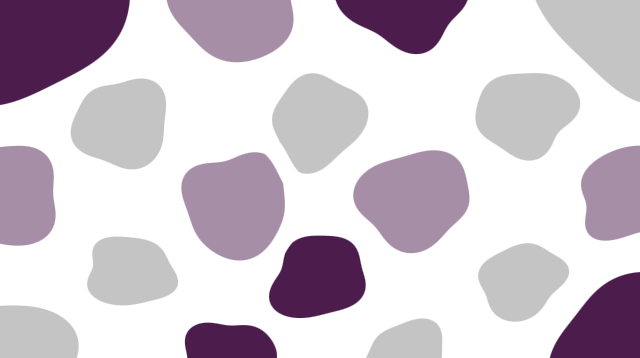
Give the GLSL for this pattern, as a WebGL 2 fragment shader.

```glsl
#version 300 es
precision highp float;

#define SMALL_RADIUS 0.110
#define LARGE_RADIUS 0.155
#define CORNER_GROWTH 2.05
#define WOBBLE 1.0
#define JITTER 0.05
#define MIN_GAP 0.05
#define ROW_STEP 0.223

uniform vec2 u_resolution;
out vec4 fragColor;

const float TAU = 6.2831853;
const vec3 WHITE = vec3(1.0);
const vec3 PLUM  = vec3(0.300, 0.110, 0.300);
const vec3 MAUVE = vec3(0.650, 0.560, 0.650);
const vec3 GREY  = vec3(0.770);

float hash(vec2 p) {
    vec3 q = fract(p.xyx * vec3(0.1031, 0.1030, 0.0973));
    q += dot(q, q.yzx + 33.33);
    return fract((q.x + q.y) * q.z);
}

// Signed distance to a rounded blob whose outline is a sum of sines
float blob(vec2 p, float radius, vec2 seed) {
    float tilt = 0.8 * (hash(seed + 1.7) - 0.5);
    float stretch = mix(1.02, 1.2, hash(seed + 4.1));
    float c = cos(tilt), s = sin(tilt);
    p = mat2(c, -s, s, c) * p * vec2(1.0 / stretch, stretch);

    float angle = atan(p.y, p.x + 1e-6);
    float outline = 0.0;
    for (int n = 2; n <= 5; n++) {
        float k = float(n);
        float amplitude = 0.75 / (k * k);
        if (n == 2) amplitude = 0.05;
        outline += amplitude * sin(k * angle + TAU * hash(seed + 7.3 * k));
    }
    return length(p) - radius * (1.0 + WOBBLE * outline);
}

// Plum and grey alternate along the rims, mauve fills the middle row
vec3 blobColor(int col, int row) {
    if (row == 2 || (row == 4 && col == 1)) return MAUVE;
    bool plum = row % 2 == 1 ? (row == 1 && col == 1)
                             : (col + row / 4) % 2 == 1;
    return plum ? PLUM : GREY;
}

void main() {
    vec2 p = gl_FragCoord.xy / u_resolution.y;
    float aspect = u_resolution.x / u_resolution.y;

    float nearest = 1e3, second = 1e3;
    vec3 ink = WHITE;

    // Staggered rows of four and three blobs
    for (int row = 0; row < 5; row++) {
        bool staggered = row % 2 == 1;
        int count = staggered ? 3 : 4;
        for (int col = 0; col < count; col++) {
            vec2 seed = vec2(col, row) * 3.7 + 11.0;
            bool side = !staggered && (col == 0 || col == 3);
            bool corner = side && row != 2;

            float offset = float(col) - 0.5 * float(count - 1);
            float spacing = staggered ? 0.31 : (side ? 0.3333 : 0.284);
            float y = row == 4 ? 1.0 : ROW_STEP * float(row);
            vec2 center = vec2((0.5 + offset * spacing) * aspect, y);
            center += JITTER * (vec2(hash(seed), hash(seed + 2.9)) - 0.5);

            vec3 color = blobColor(col, row);
            float radius = mix(SMALL_RADIUS, LARGE_RADIUS, y);
            radius *= color == MAUVE ? 1.12 : (color == GREY ? 0.92 : 1.03);
            if (corner) radius *= CORNER_GROWTH;

            float d = blob(p - center, radius, seed);
            if (d < nearest) {
                second = nearest;
                nearest = d;
                ink = color;
            } else {
                second = min(second, d);
            }
        }
    }

    // Keep a white gap between neighbours, then smooth the edge
    float edge = max(nearest, 0.5 * (nearest - second + MIN_GAP));
    float coverage = clamp(0.5 - edge / max(fwidth(edge), 1e-5), 0.0, 1.0);
    fragColor = vec4(mix(WHITE, ink, coverage), 1.0);
}
```
